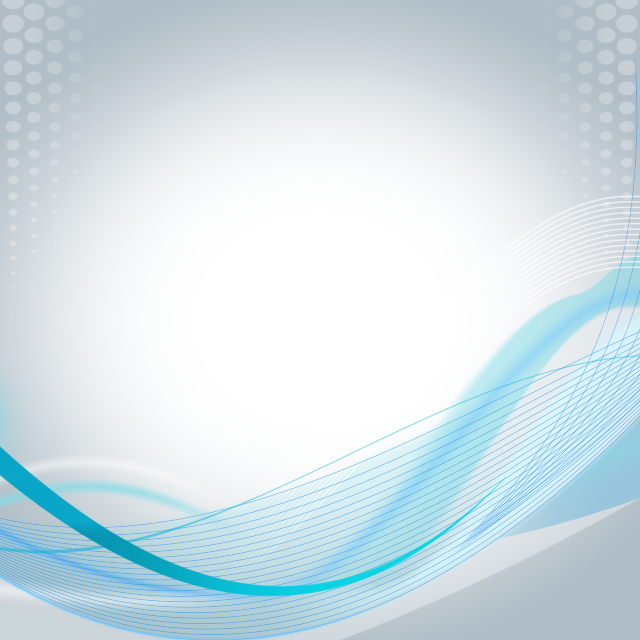
Reproduce this background procedurally as a three.js fragment shader.

```glsl
// Pale grey vignette with halftone corners, crossed by sweeping cyan and blue waves.
// Waves are cubic or smoothstep height curves, drawn as soft bands and thin strokes;
// line fans are loops that blend between two bounding curves.

#define EDGE 0.0014
#define STEP 0.002
#define MESH_LINES 21
#define FAN_LINES 14
#define CROSS_LINES 8
#define DOT_PITCH 0.0326
#define DOT_GLOW 0.27
#define MESH_ALPHA 0.55

varying vec2 vUv;

const vec3 WHITE = vec3(1.0);
const vec3 GREY = vec3(0.69, 0.74, 0.775);
const vec3 AQUA = vec3(0.52, 0.86, 0.90);
const vec3 PALE_CYAN = vec3(0.86, 0.97, 1.0);
const vec3 SKY = vec3(0.46, 0.78, 0.98);
const vec3 BLUE = vec3(0.13, 0.54, 0.91);
const vec3 TEAL = vec3(0.0, 0.64, 0.78);
const vec3 BRIGHT_CYAN = vec3(0.0, 0.84, 0.90);

// Cubic passing through four heights at x = 0, 1/3, 2/3 and 1.
float cubic(float x, vec4 h) {
  float t = 3.0 * x, a = t - 1.0, b = t - 2.0, c = t - 3.0;
  return dot(h, vec4(-a * b * c / 6.0, t * b * c / 2.0, -t * a * c / 2.0, t * a * b / 6.0));
}

float rise(float x, float x0, float x1, float y0, float y1) {
  return mix(y0, y1, smoothstep(x0, x1, x));
}

// Distance to a curve, from its height here and one STEP further along.
float away(float y, float here, float next) {
  return abs(y - here) / length(vec2(1.0, (next - here) / STEP));
}

float stroke(float d, float halfWidth, float soft) {
  return 1.0 - smoothstep(halfWidth - soft, halfWidth + soft, d);
}

float band(float y, float low, float high, float soft) {
  return smoothstep(low - soft, low + soft, y) * (1.0 - smoothstep(high - soft, high + soft, y));
}

float halftone(vec2 p) {
  float side = min(p.x, 1.0 - p.x), drop = 1.0 - p.y;
  float column = max(floor((side - 0.0205) / DOT_PITCH + 0.5), 0.0);
  float row = drop * (26.0 + 21.5 * drop) + 0.5 * mod(column, 2.0);
  vec2 q = vec2(side - 0.0205 - column * DOT_PITCH,
                (row - floor(row + 0.5)) / (26.0 + 43.0 * drop));
  float radius = 0.0165 - 0.032 * drop - 0.0012 * column;
  float fade = 1.0 - smoothstep(0.03, 0.18, side);
  return step(0.0, radius) * stroke(length(q * vec2(0.9, 1.1)), radius, EDGE) * fade;
}

float streakY(float x) {
  float tail = max(0.0, 1.0 - x / 0.38);
  return rise(x, 0.40, 1.01, 0.07, 0.543) + 0.1 * tail * tail;
}

float fanY(float x) { return rise(x, 0.2, 0.98, 0.14, 0.693); }

void main() {
  vec2 p = vUv;
  float x = p.x, y = p.y, xn = x + STEP;

  // Vignette and halftone corners
  float shade = smoothstep(0.08, 0.56, length((p - 0.5) * vec2(0.85, 1.0)));
  vec3 color = mix(WHITE, GREY, shade * shade);
  color = mix(color, WHITE, DOT_GLOW * halftone(p));

  // Bounding curves of the blue mesh
  vec4 topHeights = vec4(0.19, 0.20, 0.323, 0.482);
  vec4 lowHeights = vec4(0.10, 0.0, 0.09, 0.35);
  float top = cubic(x, topHeights), topNext = cubic(xn, topHeights);
  float low = cubic(x, lowHeights), lowNext = cubic(xn, lowHeights);

  // Grey sash and blue lobe at lower right
  float sash = cubic(x, vec4(-0.16, -0.07, 0.055, 0.222));
  float lobe = cubic(x, vec4(0.07, 0.10, 0.137, 0.222));
  color = mix(color, WHITE, 0.36 * band(y, sash, max(low, sash), EDGE));
  float lobeMask = band(y, lobe, max(low, lobe), EDGE) * smoothstep(0.6, 0.95, x);
  color = mix(color, vec3(0.50, 0.74, 0.86), 0.7 * lobeMask);
  color = mix(color, AQUA, 0.6 * lobeMask * stroke(abs(y - 0.31 + 0.5 * (1.0 - x)), 0.01, 0.035));

  // Aqua veil, white lobe and pale wash under the mesh
  float veilTop = rise(x, 0.42, 0.92, 0.08, 0.542) + 0.06 * smoothstep(0.9, 1.0, x);
  float veilLow = rise(x, 0.54, 0.98, 0.07, 0.52);
  float washTop = rise(x, 0.58, 1.04, 0.08, 0.52);
  float meshFill = band(y, low, top, 0.012);
  color = mix(color, AQUA, 0.25 * meshFill * (1.0 - smoothstep(0.65, 1.0, x)));
  float veilSoft = mix(0.035, 0.003, smoothstep(0.55, 0.9, x));
  color = mix(color, AQUA, 0.53 * band(y, veilLow, veilTop, veilSoft) * smoothstep(0.36, 0.8, x));
  color = mix(color, vec3(0.91, 0.93, 0.94), 0.65 * band(y, washTop, veilLow, 0.006) * smoothstep(0.6, 0.85, x));
  color = mix(color, PALE_CYAN, 0.8 * band(y, low, washTop, 0.012) * smoothstep(0.4, 0.7, x));

  // Soft blue streak
  float streak = away(y, streakY(x), streakY(xn));
  color = mix(color, SKY, 0.65 * stroke(streak, 0.006, 0.018));
  color = mix(color, BLUE, 0.45 * stroke(streak, 0.002, 0.006) * (1.0 - smoothstep(0.2, 0.45, x)));

  // Left glow and fading arcs
  color = mix(color, AQUA, 0.65 * exp(-x * 45.0) * band(y, 0.30, 0.38, 0.07));
  float arc = cubic(x, vec4(0.215, 0.185, 0.05, -0.1)) + 0.02 * sin(9.0 * x);
  float arcFade = 1.0 - smoothstep(0.2, 0.42, x);
  color = mix(color, WHITE, 0.5 * stroke(abs(y - arc - 0.038), 0.007, 0.01) * arcFade);
  color = mix(color, AQUA, 0.75 * stroke(abs(y - arc), 0.007, 0.009) * arcFade);
  color = mix(color, WHITE, 0.6 * stroke(abs(y - cubic(x, vec4(0.08, 0.06, 0.1, 0.2))), 0.008, 0.015) * arcFade);

  // White fan
  for (int i = 0; i < FAN_LINES; i++) {
    float shift = 0.0085 * float(i);
    float d = away(y, fanY(x) - shift, fanY(xn) - shift);
    color = mix(color, WHITE, 0.75 * stroke(d, 0.001, EDGE) * smoothstep(0.3, 0.6, x));
  }

  // Blue mesh and the steep lines crossing it
  for (int i = 0; i < MESH_LINES; i++) {
    float s = pow(float(i) / float(MESH_LINES - 1), 0.85);
    float d = away(y, mix(top, low, s), mix(topNext, lowNext, s));
    color = mix(color, BLUE, MESH_ALPHA * stroke(d, 0.0005, 0.001));
  }
  vec4 crossHeights = vec4(0.55, 0.866, 0.985, 0.985);
  for (int i = 0; i < CROSS_LINES; i++) {
    float spread = 0.02 * float(i);
    float here = cubic(y, crossHeights) + spread * smoothstep(0.08, 0.5, y);
    float next = cubic(y + STEP, crossHeights) + spread * smoothstep(0.08, 0.5, y + STEP);
    float d = away(x, here, next);
    color = mix(color, BLUE, 0.5 * stroke(d, 0.0005, 0.001) * band(y, 0.16, 0.9, 0.03));
  }
  color = mix(color, SKY, 0.8 * stroke(away(y, low, lowNext), 0.002, 0.003) * (1.0 - smoothstep(0.4, 0.7, x)));

  // Slim cyan line and tapering ribbon
  vec4 slim = vec4(0.143, 0.195, 0.347, 0.444);
  float slimWidth = mix(0.0025, 0.0006, smoothstep(0.1, 0.45, x));
  color = mix(color, vec3(0.1, 0.72, 0.86), 0.65 * stroke(away(y, cubic(x, slim), cubic(xn, slim)), slimWidth, EDGE));
  vec4 ribbon = vec4(0.28, 0.0885, 0.15, 0.551);
  float ribbonWidth = 0.017 * (1.0 - x / 0.79);
  float ribbonMask = stroke(away(y, cubic(x, ribbon), cubic(xn, ribbon)), ribbonWidth, EDGE) * step(x, 0.79);
  vec3 ribbonColor = mix(TEAL, BRIGHT_CYAN, smoothstep(0.05, 0.6, x));
  color = mix(color, ribbonColor * (1.0 - 0.12 * meshFill * arcFade), 0.95 * ribbonMask);

  gl_FragColor = vec4(color, 1.0);
}
```
